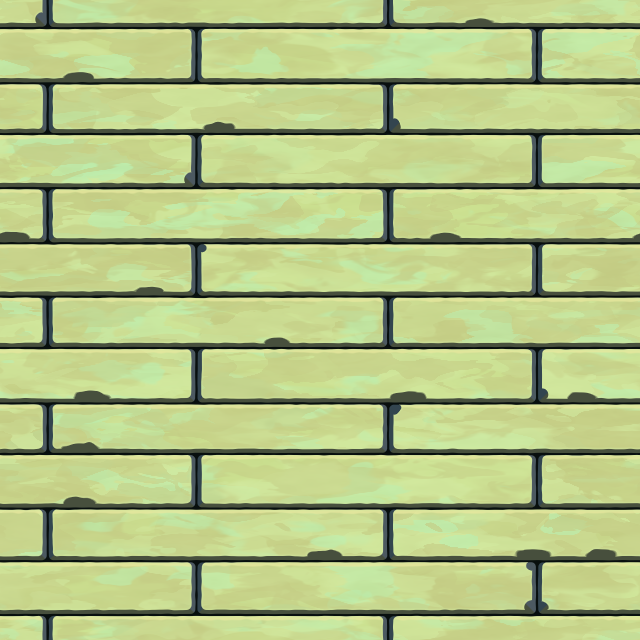
Reproduce this texture procedurally as a WebGL 1 fragment shader.

```glsl
precision highp float;
uniform vec2 u_resolution;

#define ROWS 12.0
#define ROW_SHIFT 0.0385
#define LONG_BRICK 0.532
#define JOINT_EVEN 0.307
#define JOINT_ODD 0.0745
#define HALF_GAP 0.0017
#define BEVEL 0.0062
#define CORNER 0.0075
#define HIGHLIGHT 0.0055
#define ROW_WOBBLE 0.055
#define ROUGHNESS 0.0014
#define CHIP_CHANCE 0.3

const vec3 GAP_BLACK = vec3(0.03, 0.06, 0.055);
const vec3 BAND = vec3(0.28, 0.31, 0.24);
const vec3 SLATE = vec3(0.30, 0.35, 0.38);
const vec3 SLATE_DARK = vec3(0.20, 0.27, 0.31);
const vec3 LIME = vec3(0.80, 0.89, 0.57);
const vec3 OLIVE = vec3(0.77, 0.80, 0.52);
const vec3 PALE = vec3(0.82, 0.91, 0.62);
const vec3 MINT = vec3(0.74, 0.93, 0.68);
const vec3 CREAM = vec3(0.91, 0.91, 0.62);

float hash(vec2 p) {
  p = fract(p * vec2(0.1031, 0.1137));
  p += dot(p, p.yx + 33.33);
  return fract((p.x + p.y) * p.x * 17.0);
}

float noise(vec2 p) {
  vec2 i = floor(p), f = fract(p);
  f = f * f * (3.0 - 2.0 * f);
  return mix(mix(hash(i), hash(i + vec2(1, 0)), f.x),
             mix(hash(i + vec2(0, 1)), hash(i + 1.0), f.x), f.y);
}

float fbm(vec2 p) {
  float sum = 0.0, amp = 0.53;
  for (int i = 0; i < 4; i++) {
    sum += amp * noise(p);
    p = mat2(1.6, 0.9, -0.9, 1.6) * p + 7.3;
    amp *= 0.5;
  }
  return sum;
}

float roundBox(vec2 p, vec2 halfSize, float r) {
  vec2 q = abs(p) - halfSize + r;
  return length(max(q, 0.0)) + min(max(q.x, q.y), 0.0) - r;
}

// Relative height of the joint under a row, the same after a full repeat
float jointOffset(float row) {
  return ROW_WOBBLE * (hash(vec2(mod(row, ROWS), 71.0)) - 0.5);
}

// Overlapping washes, some crisp and some soft, drawn out along the brick
vec3 paint(vec2 p, float seed) {
  vec3 col = mix(LIME, OLIVE, 0.5 * hash(vec2(seed, 3.0)));
  for (int i = 0; i < 7; i++) {
    float layer = float(i), kind = mod(layer, 3.0);
    vec2 q = p * vec2(5.0 + 1.5 * layer, 19.0 + 4.0 * layer) + vec2(seed * 3.7, layer * 23.0) + 40.0;
    q += 0.9 * vec2(noise(q * 1.3 + 5.0), noise(q * 1.3 + 19.0));
    float soft = mix(0.012, 0.2, pow(hash(vec2(seed, layer + 11.0)), 2.0));
    float level = kind > 1.5 ? 0.58 : 0.47;
    float n = fbm(q);
    float wash = smoothstep(level, level + soft, n);
    vec3 tone = kind < 0.5 ? OLIVE : (kind < 1.5 ? PALE : MINT);
    col = mix(col, tone, wash * mix(0.35, 0.75, hash(vec2(layer, seed + 5.0))));
  }
  return col + 0.025 * (fbm(p * vec2(25.0, 90.0) + seed + 60.0) - 0.5);
}

// Carves lumps from the lower edge and nicks from the corners
float chips(vec2 p, vec2 halfSize, float seed) {
  float d = 1.0;
  for (int i = 0; i < 4; i++) {
    float k = float(i);
    float place = hash(vec2(seed, k + 31.0)) * 2.0 - 1.0;
    bool lump = i < 2;
    vec2 at = lump ? vec2(place * 0.85, -1.0) : vec2(sign(place), i == 2 ? 0.85 : -0.85);
    vec2 size = lump ? vec2(0.026, 0.010) : vec2(0.010, 0.009);
    size *= 0.75 + 0.5 * hash(vec2(seed, k + 47.0));
    float chip = (length((p - at * halfSize) / size) - 1.0) * size.y;
    if (hash(vec2(seed, k + 59.0)) < CHIP_CHANCE) d = min(d, chip);
  }
  return d;
}

void main() {
  vec2 uv = gl_FragCoord.xy / u_resolution;
  float px = 1.0 / min(u_resolution.x, u_resolution.y);

  // Row with slightly uneven joints
  float v = (uv.y - ROW_SHIFT) * ROWS;
  float row = floor(v);
  if (v > row + 1.0 + jointOffset(row + 1.0)) row += 1.0;
  else if (v < row + jointOffset(row)) row -= 1.0;
  float low = row + jointOffset(row), high = row + 1.0 + jointOffset(row + 1.0);

  // One long and one short brick in each row
  float x = fract(uv.x - (mod(row, 2.0) < 0.5 ? JOINT_EVEN : JOINT_ODD));
  float second = step(LONG_BRICK, x);
  vec2 span = mix(vec2(0.0, LONG_BRICK), vec2(LONG_BRICK, 1.0), second);
  vec2 p = vec2(x - 0.5 * (span.x + span.y), (v - 0.5 * (low + high)) / ROWS);
  vec2 halfSize = 0.5 * vec2(span.y - span.x, (high - low) / ROWS) - HALF_GAP;
  float seed = mod(row, ROWS) * 2.0 + second + 1.0;

  // Outer block, and the face inset on the sides and the bottom
  float rough = ROUGHNESS * (noise(p * 90.0 + seed * 13.0 + 80.0) - 0.5);
  float block = roundBox(p, halfSize, CORNER) + 0.6 * rough;
  vec2 faceHalf = halfSize - vec2(BEVEL, 0.5 * BEVEL);
  vec2 faceP = p - vec2(0.0, 0.5 * BEVEL);
  float face = roundBox(faceP, faceHalf, CORNER) + rough;
  face = max(face, -chips(faceP, faceHalf, seed) + 3.0 * rough);

  // Bevel colours meet in a mitre at the lower corners
  float sideDist = halfSize.x - abs(p.x), bottomDist = p.y + halfSize.y;
  vec3 side = mix(SLATE_DARK, SLATE, step(0.0, p.x));
  vec3 bevel = mix(BAND, side, smoothstep(-0.002, 0.002, bottomDist - sideDist));

  // Painted face with a lit upper lip and faint rim
  vec3 top = paint(p, seed);
  float lip = smoothstep(HIGHLIGHT + px, HIGHLIGHT - px, halfSize.y - p.y + 2.0 * rough);
  top = mix(top, CREAM, 0.75 * lip);
  top = mix(top, PALE, 0.4 * smoothstep(-0.004, -0.001, face));

  vec3 col = mix(GAP_BLACK, bevel, clamp(0.5 - block / px, 0.0, 1.0));
  col = mix(col, top, clamp(0.5 - max(face, block) / px, 0.0, 1.0));
  gl_FragColor = vec4(col, 1.0);
}
```
